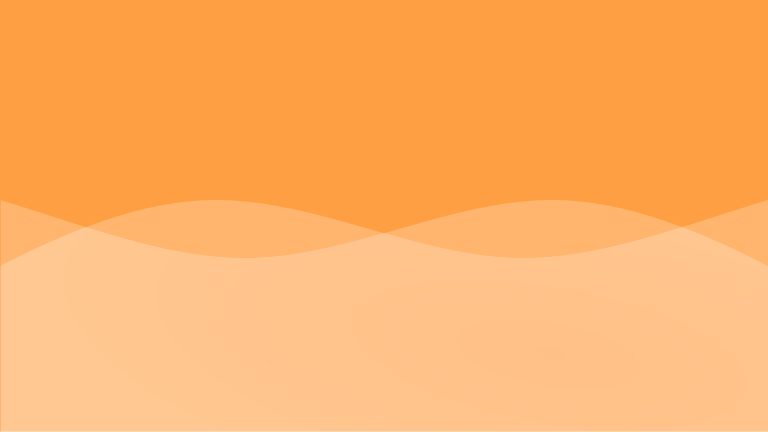
Write a Shadertoy shader that draws this background.

```glsl
// Two mirrored translucent waves over a flat orange field.
// Each crest line is a chain of cubic Hermite spans; the overlap is
// brightest and holds a faint, tilted warm glow at the lower right.

const vec3 ORANGE = vec3(1.0, 0.624, 0.263);
const vec3 WHITE = vec3(1.0);
const vec3 PALE_PEACH = vec3(1.0, 0.784, 0.574);
const vec3 WARM_PEACH = vec3(1.0, 0.754, 0.527);
const float WAVE_OPACITY = 0.23;
const float LEFT_INSET = 0.0008;
const float RIM_HEIGHT = 0.002;
const float RIM_OPACITY = 0.4;

// Cubic span between knots a and b (x, height) with slopes at both ends.
float hermiteSpan(float x, vec2 a, vec2 b, float slopeA, float slopeB) {
    float width = b.x - a.x;
    float t = clamp((x - a.x) / width, 0.0, 1.0);
    float blend = t * t * (3.0 - 2.0 * t);
    float bend = slopeA * t * (1.0 - t) * (1.0 - t) + slopeB * t * t * (t - 1.0);
    return mix(a.y, b.y, blend) + width * bend;
}

// Height of the wave at x: falls to a trough, rises to a crest, falls away.
float waveHeight(float x) {
    vec2 start = vec2(0.0, 0.537);
    vec2 trough = vec2(0.3195, 0.4025);
    vec2 crest = vec2(0.7185, 0.537);
    vec2 end = vec2(1.0, 0.384);
    if (x < trough.x) return hermiteSpan(x, start, trough, -0.53, 0.0);
    if (x < crest.x) return hermiteSpan(x, trough, crest, 0.0, 0.0);
    return hermiteSpan(x, crest, end, 0.0, -0.905);
}

// Coverage below a limit, ramped across one pixel.
float below(float value, float limit, float pixel) {
    return clamp((limit - value) / pixel + 0.5, 0.0, 1.0);
}

// Linear falloff inside a rotated ellipse.
float ellipseGlow(vec2 p, vec2 center, vec2 radii, float angle) {
    float c = cos(angle), s = sin(angle);
    vec2 d = p - center;
    vec2 q = vec2(c * d.x + s * d.y, c * d.y - s * d.x) / radii;
    return clamp(1.0 - length(q), 0.0, 1.0);
}

void mainImage(out vec4 fragColor, in vec2 fragCoord) {
    vec2 uv = fragCoord / iResolution.xy;
    vec2 p = fragCoord / iResolution.y;
    vec2 pixel = 1.0 / iResolution.xy;

    // Wave and its mirror image, inset a hair from the left side
    float inside = below(LEFT_INSET, uv.x, pixel.x);
    float wave = inside * below(uv.y, waveHeight(uv.x), pixel.y);
    float mirrored = inside * below(uv.y, waveHeight(1.0 - uv.x), pixel.y);

    // Translucent layers
    vec3 color = mix(ORANGE, WHITE, WAVE_OPACITY * wave);
    color = mix(color, WHITE, WAVE_OPACITY * mirrored);

    // Warm shade where the layers overlap, pale toward the far left
    float glow = ellipseGlow(p, vec2(1.27, 0.18), vec2(1.35, 0.46), -0.17);
    vec3 shade = mix(PALE_PEACH, WARM_PEACH, glow);
    color = mix(color, shade, wave * mirrored);

    // Thin pale rim along the bottom
    float rim = below(uv.y, RIM_HEIGHT, pixel.y);
    color = mix(color, WHITE, RIM_OPACITY * rim);

    fragColor = vec4(color, 1.0);
}
```
